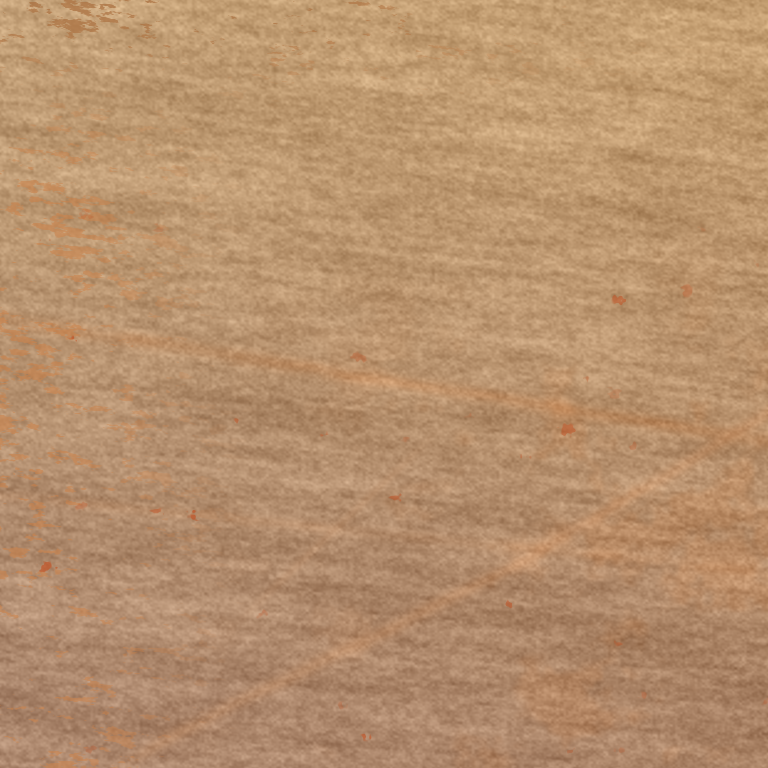
Reproduce this texture procedurally as a Shadertoy shader.

```glsl
#define TOP_TAN vec3(0.765, 0.622, 0.452)
#define LOW_BROWN vec3(0.662, 0.512, 0.408)
#define ORANGE vec3(0.80, 0.51, 0.29)
#define RUST vec3(0.67, 0.44, 0.25)
#define RED_SPECK vec3(0.76, 0.30, 0.12)
#define PALE_TRACK vec3(0.79, 0.60, 0.45)
#define STREAK_SLOPE 0.13
#define STREAK_GAIN 0.075
#define GRAIN_GAIN 0.15
#define WEAVE_GAIN 0.006
#define SPECK_CELLS 15.0
#define SPECK_SHARE 0.2

float hash(vec2 p) {
    vec3 q = fract(p.xyx * 0.1031);
    q += dot(q, q.yzx + 33.33);
    return fract((q.x + q.y) * q.z);
}

float valueNoise(vec2 p) {
    vec2 cell = floor(p), f = fract(p);
    f = f * f * (3.0 - 2.0 * f);
    float low = mix(hash(cell), hash(cell + vec2(1, 0)), f.x);
    float high = mix(hash(cell + vec2(0, 1)), hash(cell + vec2(1, 1)), f.x);
    return mix(low, high, f.y);
}

// Layered noise, centred on zero
float layers(vec2 p) {
    float sum = 0.0, gain = 0.5;
    for (int i = 0; i < 4; i++) {
        sum += gain * (valueNoise(p) - 0.5);
        p = p * 2.03 + 17.3;
        gain *= 0.6;
    }
    return sum;
}

// Long fibres from bands to fine threads
float streaks(vec2 p) {
    float broad = valueNoise(p * vec2(2.5, 26.0) + 3.0);
    float middle = valueNoise(p * vec2(6.0, 66.0) + 31.0);
    float fine = valueNoise(p * vec2(22.0, 150.0) + 57.0);
    return 0.6 * broad + 0.9 * middle + 0.9 * fine - 1.2;
}

// Fine grain, mostly short and slightly flattened
float grains(vec2 p) {
    float fleck = valueNoise(p * vec2(90.0, 170.0) + 91.0) - 0.5;
    float grain = valueNoise(p * vec2(190.0, 250.0) + 13.0) - 0.5;
    float dust = valueNoise(p * vec2(310.0, 330.0) + 63.0) - 0.5;
    return 0.45 * fleck + 0.5 * grain + 0.4 * dust;
}

// Cellular scatter of small ragged dots
float specks(vec2 p) {
    vec2 cell = floor(p * SPECK_CELLS);
    float cover = 0.0;
    for (int y = -1; y <= 1; y++)
    for (int x = -1; x <= 1; x++) {
        vec2 id = cell + vec2(x, y) + 40.0;
        vec2 centre = (id - 40.0 + vec2(hash(id), hash(id + 71.0))) / SPECK_CELLS;
        float radius = mix(0.002, 0.007, pow(hash(id + 23.0), 2.0));
        float ragged = 0.010 * (valueNoise(p * 230.0) - 0.5);
        float d = length((p - centre) * vec2(0.8, 1.1)) + ragged;
        float present = step(hash(id + 11.0), SPECK_SHARE);
        float strength = mix(0.3, 1.0, hash(id + 5.0));
        cover = max(cover, present * strength * smoothstep(radius + 0.002, radius - 0.002, d));
    }
    return cover;
}

float softLine(float d, float width) {
    return exp(-d * d / (width * width));
}

void mainImage(out vec4 fragColor, in vec2 fragCoord) {
    vec2 uv = fragCoord / iResolution.xy;
    float slope = STREAK_SLOPE * mix(0.5, 1.0, uv.y);
    vec2 along = vec2(uv.x, uv.y + slope * uv.x);

    // Ground tone, with a greyer left and a warmer right
    vec3 color = mix(LOW_BROWN, TOP_TAN, smoothstep(-0.15, 1.1, uv.y + 0.08 * (0.5 - uv.x)));
    color += vec3(0.006, -0.004, -0.024) * (uv.x - 0.5);
    color += vec3(0.055, 0.055, 0.045) * layers(uv * vec2(4.0, 9.0) + 8.0);

    // Faint orange stains and sloping bands
    float stain = smoothstep(0.02, 0.22, layers(uv * vec2(11.0, 12.0) + 45.0));
    float patchy = 0.3 + 0.7 * valueNoise(along * vec2(22.0, 60.0) + 12.0);
    float bandDistance = uv.y - 0.585 + 0.16 * uv.x;
    float lowBandDistance = uv.y - 0.355 + 0.10 * uv.x;
    float band = softLine(bandDistance, 0.010) + 0.4 * softLine(lowBandDistance, 0.008);
    float stainZone = smoothstep(0.75, 0.4, uv.y) * smoothstep(0.1, 0.9, uv.x);
    color = mix(color, ORANGE, 0.36 * band * patchy + 0.22 * stain * stainZone);

    // Pale diagonal track with a fainter one beside it
    float bend = 0.010 * sin(uv.x * 7.0) + 0.006 * (valueNoise(uv * 18.0) - 0.5);
    float trackDistance = (uv.y - 0.55 * (uv.x - 0.17) - bend) * 0.876;
    float track = softLine(trackDistance, 0.009) * smoothstep(0.1, 0.22, uv.x);
    float sidePath = softLine(uv.y - 0.2 - 0.95 * (uv.x - 0.32), 0.008);
    sidePath *= smoothstep(0.28, 0.38, uv.x) * smoothstep(0.6, 0.48, uv.x);
    vec3 trackColor = mix(PALE_TRACK, ORANGE, 0.45 * uv.x);
    color = mix(color, trackColor, 0.48 * track * (0.6 + 0.4 * patchy) + 0.2 * sidePath);

    // Fibres, grain and woven ribs
    float weave = sin(along.x * 720.0) * sin(along.y * 790.0);
    float shade = STREAK_GAIN * streaks(along) + GRAIN_GAIN * grains(along);
    color += (shade + WEAVE_GAIN * weave) * vec3(0.96, 1.0, 0.98);

    // Small worn flakes gathered along the top and left
    float flakeShape = layers(along * vec2(42.0, 125.0) + 5.0);
    float cluster = layers(uv * vec2(8.0, 13.0) + 27.0);
    float topZone = smoothstep(0.84, 0.98, uv.y) * smoothstep(1.0, 0.3, uv.x);
    float leftZone = smoothstep(0.36, 0.06, uv.x) * smoothstep(0.95, 0.75, uv.y);
    float zone = max(topZone, 0.8 * leftZone);
    float nearBand = 0.08 * band * smoothstep(0.5, 0.05, uv.x);
    float flakeLevel = flakeShape + 0.6 * cluster + 0.11 * zone + nearBand;
    float flakes = smoothstep(0.22, 0.33, flakeLevel) * zone;
    color = mix(color, mix(ORANGE, RUST, topZone), 0.72 * flakes);

    // Scattered red specks
    float speckZone = smoothstep(0.78, 0.6, uv.y) * mix(0.9, 0.5, uv.x);
    color = mix(color, RED_SPECK, specks(uv) * speckZone);

    fragColor = vec4(clamp(color, 0.0, 1.0), 1.0);
}
```
